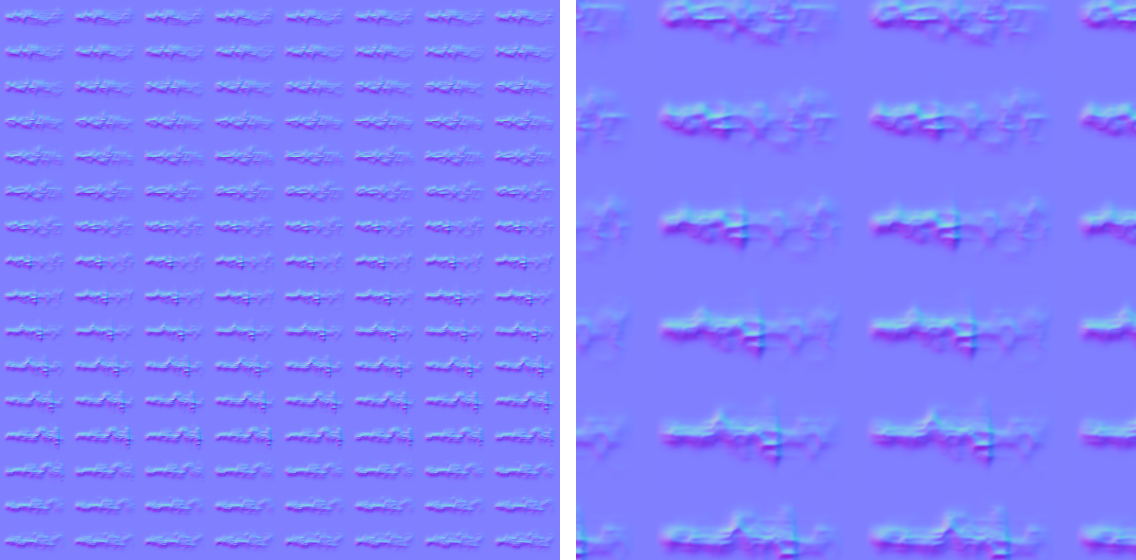
Left, the full canvas; right, a detail of the centre.
This texture map is drawn by a WebGL 2 fragment shader. Its source:

```glsl
#version 300 es
precision highp float;
// Normal map of a flame jet flipbook: 8 by 16 frames, read from the top left.

uniform vec2 u_resolution;
out vec4 outColor;

float hash(vec2 p) {
    return fract(sin(dot(p, vec2(127.1, 311.7))) * 43758.5453);
}

float noise(vec2 p) {
    vec2 i = floor(p), f = fract(p);
    f = f * f * f * (f * (f * 6.0 - 15.0) + 10.0);
    return mix(mix(hash(i), hash(i + vec2(1, 0)), f.x),
               mix(hash(i + vec2(0, 1)), hash(i + vec2(1, 1)), f.x), f.y);
}

float ridge(vec2 p) {
    float n = 2.0 * noise(p) - 1.0;
    return 1.0 - sqrt(n * n + 0.01);
}

// Height of the flame; p is in cell heights (x 0..2, y about the axis), t in rows.
float flameHeight(vec2 p, float t) {
    float along = p.x * 0.5;
    vec2 flow = vec2(p.x - 0.17 * t, p.y + 0.04 * t);

    // Turbulent sway, growing away from the nozzle
    float sway = smoothstep(0.05, 0.75, along);
    p.y += (noise(flow * vec2(3.5, 2.0) + 7.0) - 0.5) * mix(0.04, 0.22, sway);
    p.y += (noise(flow * vec2(9.0, 6.0) + 31.0) - 0.5) * mix(0.07, 0.13, sway);

    // Pressure front that crosses the jet in the middle rows
    float front = 0.52 + 0.08 * (t - 8.0);
    float gust = smoothstep(5.0, 7.5, t) * (1.0 - smoothstep(12.2, 13.6, t));
    float behind = 1.0 - smoothstep(front - 0.015, front + 0.025, along);
    float crestOffset = (along - front + 0.02) / 0.045;
    float crest = exp(-crestOffset * crestOffset) * gust;

    // Body, thinner and fainter ahead of the front
    float width = mix(0.085, 0.14, sway) + 0.06 * crest;
    width *= mix(1.0, mix(0.75, 1.0, behind), gust);
    float body = exp(-p.y * p.y / (width * width));
    float ends = smoothstep(0.045, 0.13, along) * (1.0 - smoothstep(0.84, 0.95, along));
    float calm = 1.0 - 0.65 * smoothstep(0.35, 0.85, along);
    float strength = mix(calm, mix(0.35, 1.0, behind), gust);

    // Folds and fine wisps carried by the flow
    float folds = ridge(flow * vec2(5.0, 9.0) + 3.0);
    float wisps = ridge(flow * vec2(10.0, 15.0) + vec2(0.0, 3.0 * p.y) + 53.0);
    float relief = 0.028 + 0.027 * folds + 0.014 * wisps + 0.012 * crest;
    float haze = 0.008 * exp(-p.y * p.y / 0.036) * folds * sway;
    return ends * (body * strength * relief + haze);
}

void main() {
    vec2 uv = gl_FragCoord.xy / u_resolution;
    vec2 grid = uv * vec2(8.0, 16.0);
    vec2 cell = floor(grid);
    float t = 15.0 - cell.y + cell.x / 8.0;
    vec2 p = (fract(grid) - vec2(0.0, 0.53)) * vec2(2.0, 1.0);

    // Slope by central differences; red points against the usual direction
    vec2 e = vec2(0.016, 0.0);
    float dx = flameHeight(p + e.xy, t) - flameHeight(p - e.xy, t);
    float dy = flameHeight(p + e.yx, t) - flameHeight(p - e.yx, t);
    vec2 slope = vec2(dx, -dy) / (2.0 * e.x);
    vec3 normal = normalize(vec3(slope * vec2(0.6, 1.0), 1.0));
    outColor = vec4(normal * 0.5 + 0.5, 1.0);
}
```
